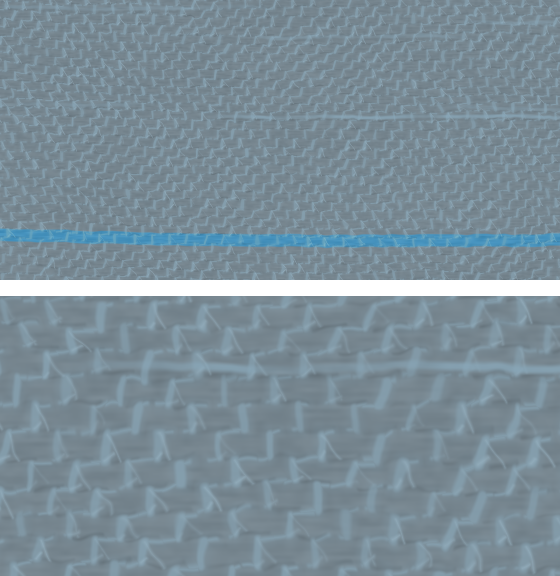
Top: the whole. Bottom: its middle third, enlarged.
Give the GLSL for this texture, as a Shadertoy shader.

```glsl
// Woven grey-blue tarpaulin with pale stepped gaps, glossy threads, faint creases and a blue stripe.

float hash(vec2 p) {
    vec3 q = fract(vec3(p.xyx) * 0.1031);
    q += dot(q, q.yzx + 33.33);
    return fract((q.x + q.y) * q.z);
}

float noise(vec2 p) {
    vec2 i = floor(p), f = fract(p);
    f = f * f * (3.0 - 2.0 * f);
    return mix(mix(hash(i), hash(i + vec2(1, 0)), f.x),
               mix(hash(i + vec2(0, 1)), hash(i + vec2(1, 1)), f.x), f.y);
}

float segment(vec2 p, vec2 a, vec2 b) {
    vec2 ab = b - a;
    return length(p - a - ab * clamp(dot(p - a, ab) / dot(ab, ab), 0.0, 1.0));
}

// x: pale gaps between tapes, y: glossy threads, z: shadow under the tapes, w: soft halo
vec4 weave(vec2 q, float blur) {
    vec4 cover = vec4(0.0);
    float row = floor(q.y);
    for (int j = -1; j <= 1; j++) {
        float r = row + float(j);
        float shift = 0.5 * mod(r, 2.0) + 0.06 * r;
        float column = floor(q.x - shift);
        for (int i = -1; i <= 1; i++) {
            vec2 id = vec2(column + float(i), r);
            float h = hash(id + 57.0), k = hash(id + 191.0), g = hash(id + 333.0);
            vec2 d = q - id - vec2(shift + 0.5, 0.5);
            d.x = 2.0 * d.x + 0.3 * (h - 0.5);
            d.y += 0.2 * (k - 0.5);
            float lean = 0.28 * (noise(id * vec2(0.22, 0.15) + 8.0) - 0.4) + 0.12 * (k - 0.5);
            vec2 foot = vec2(-lean, -0.42), head = vec2(lean, 0.42);

            // Upright gap, with ledges that step towards the rows above and below
            float upright = segment(d, foot, head) - 0.11 - 0.07 * h;
            float ledge = min(segment(d, head, head + vec2(0.25 + 0.55 * g, 0.08)),
                              segment(d, foot, foot - vec2(0.1 + 0.5 * k, 0.06))) - 0.06;
            float gap = min(upright, ledge);

            // Bright diagonal thread and the dark lip of the neighbouring tape
            vec2 tip = vec2(0.35 + 0.4 * k, -0.25 - 0.25 * h);
            float thread = min(segment(d, head, tip) + 0.03 * g,
                               segment(d, foot, foot + vec2(0.4 * g, 0.2))) - 0.05;
            float lip = segment(d, vec2(0.25, -0.5), vec2(1.3, -0.44 + 0.1 * k)) - 0.07;
            vec3 ink = 1.0 - smoothstep(-blur, blur, vec3(gap, thread, lip));
            ink *= vec3(0.65 + 0.35 * k, step(0.25, g) * (0.3 + 0.7 * h), 0.4 + 0.6 * g);
            float halo = (1.0 - smoothstep(-0.05, 0.38, gap)) * (0.6 + 0.4 * h);
            cover = max(cover, vec4(ink, halo));
        }
    }
    return cover;
}

void mainImage(out vec4 fragColor, in vec2 fragCoord) {
    vec2 p = fragCoord / iResolution.y;
    float px = 1.0 / iResolution.y;

    // The cloth sags gently from left to right
    float bend = 1.0 - p.x / 1.4;
    vec2 cloth = vec2(p.x, p.y - 0.025 * bend * bend);
    vec2 wobble = vec2(noise(p * 5.0), noise(p * vec2(4.0, 7.0) + 31.0)) - 0.5;
    vec2 ripple = vec2(noise(p * 45.0), noise(p * 50.0 + 17.0)) - 0.5;
    vec2 q = cloth * vec2(16.0, 32.0) + wobble * vec2(0.5, 0.6) + ripple * vec2(0.12, 0.25);
    vec4 threads = weave(q, max(0.09, 22.0 * px));

    // Flat tapes with fine horizontal fibres and mottling
    float fibre = noise(p * vec2(28.0, 200.0)) - 0.5;
    float mottle = noise(p * vec2(3.0, 4.0) + 5.0) - 0.5;
    float grain = noise(p * vec2(90.0, 130.0)) - 0.5;
    vec3 tape = vec3(0.458, 0.517, 0.553) + 0.035 * fibre + 0.012 * mottle + 0.02 * grain;

    // Blue stripe, woven in with the same threads
    float ragged = 0.006 * (noise(vec2(p.x * 30.0, 2.0)) - 0.5);
    float stripe = 1.0 - smoothstep(-0.004, 0.003, abs(cloth.y - 0.139 + ragged) - 0.0225);
    vec3 blue = vec3(0.27, 0.57, 0.74) + 0.06 * fibre;
    vec3 base = mix(tape, blue, stripe);
    vec3 gapColor = mix(vec3(0.525, 0.63, 0.69), vec3(0.42, 0.65, 0.745), stripe);
    vec3 gloss = mix(vec3(0.60, 0.705, 0.765), vec3(0.54, 0.74, 0.79), stripe);

    vec3 color = base * (1.0 - 0.10 * threads.z);
    color = mix(color, gapColor, 0.28 * threads.w);
    color = mix(color, gapColor, 0.85 * threads.x);
    color = mix(color, gloss, 0.65 * threads.y);

    // Creases: height, start, end, strength
    vec4 creases[6] = vec4[6](vec4(0.582, 0.72, 2.1, 0.75), vec4(0.868, 0.85, 1.7, 0.4),
                              vec4(0.972, -0.1, 1.0, 0.4), vec4(0.612, 1.55, 2.1, 0.35),
                              vec4(0.922, 1.6, 2.1, 0.4), vec4(0.625, -0.1, 0.55, 0.35));
    for (int i = 0; i < 6; i++) {
        vec4 c = creases[i];
        float wave = 0.014 * (noise(vec2(p.x * 6.0, c.x * 90.0)) - 0.5);
        float off = p.y - c.x - wave + 0.004 * ripple.y;
        float span = smoothstep(c.y, c.y + 0.15, p.x) * (1.0 - smoothstep(c.z - 0.15, c.z, p.x));
        float patchy = smoothstep(0.1, 0.8, noise(vec2(p.x * 18.0, c.x * 50.0)));
        float ridge = 1.0 - smoothstep(0.001, 0.007 + px, abs(off));
        float under = 1.0 - smoothstep(0.0, 0.008, abs(off + 0.011));
        color = mix(color, vec3(0.54, 0.66, 0.73), ridge * span * (0.35 + 0.65 * patchy) * c.w);
        color *= 1.0 - 0.05 * under * span * c.w;
    }

    fragColor = vec4(color, 1.0);
}
```
